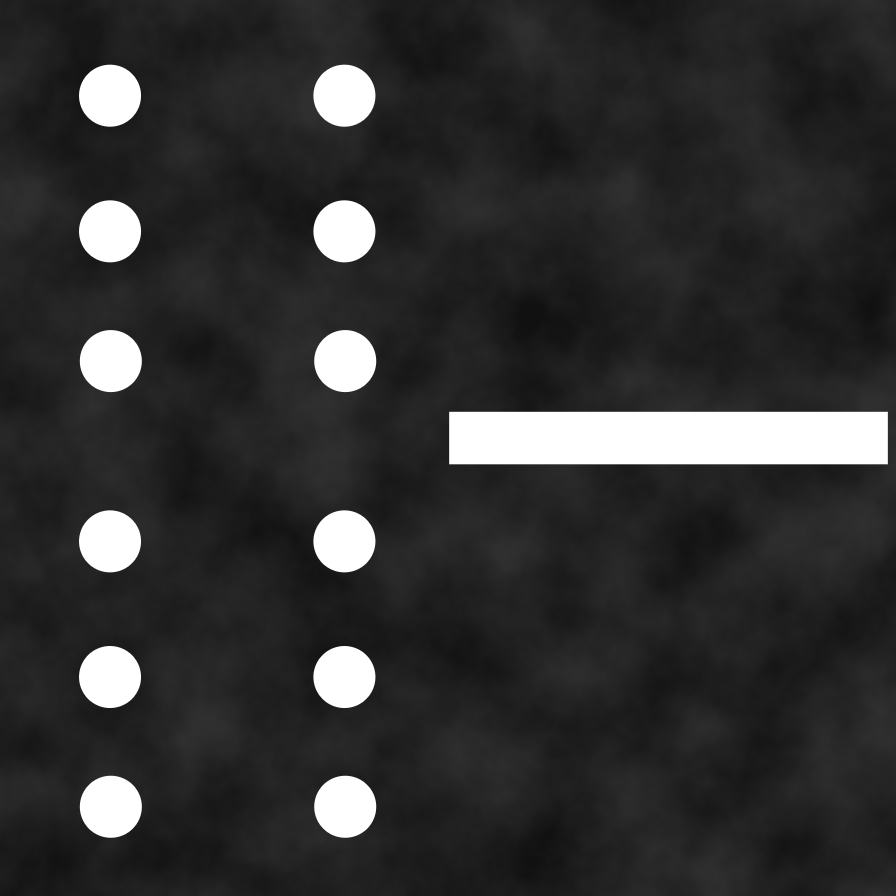
Give the GLSL for this background, as a WebGL 1 fragment shader.

```glsl
precision highp float;

uniform vec2 u_resolution;

const vec3 DOT_ROWS = vec3(0.8932, 0.7418, 0.5970);
const vec2 DOT_COLUMNS = vec2(0.1228, 0.3844);
const float GROUP_DROP = 0.4974;
const float LAST_ROW_SHIFT = 0.0009;
const float DOT_RADIUS = 0.0346;

const vec2 BAR_MIN = vec2(0.5013, 0.4818);
const vec2 BAR_MAX = vec2(0.9909, 0.5404);

const vec3 SHAPE_COLOR = vec3(1.0);
const float CLOUD_MEAN = 0.130;
const float CLOUD_CONTRAST = 0.085;
const float CLOUD_DARKEST = 0.065;
const float CLOUD_LIGHTEST = 0.185;
const float CLOUD_SCALE = 8.0;
const float CLOUD_GAIN = 0.52;
const vec2 CLOUD_OFFSET = vec2(13.7, 5.3);
const int OCTAVES = 5;

// Pseudo-random unit gradient for a lattice corner
vec2 cornerGradient(vec2 cell) {
  float h = fract(sin(dot(cell, vec2(127.1, 311.7))) * 43758.5);
  float angle = 6.28318 * h;
  return vec2(cos(angle), sin(angle));
}

float cornerValue(vec2 cell, vec2 local, vec2 corner) {
  return dot(cornerGradient(cell + corner), local - corner);
}

float gradientNoise(vec2 p) {
  vec2 cell = floor(p);
  vec2 f = fract(p);
  vec2 blend = f * f * f * (f * (f * 6.0 - 15.0) + 10.0);
  float low = mix(cornerValue(cell, f, vec2(0.0, 0.0)),
                  cornerValue(cell, f, vec2(1.0, 0.0)), blend.x);
  float high = mix(cornerValue(cell, f, vec2(0.0, 1.0)),
                   cornerValue(cell, f, vec2(1.0, 1.0)), blend.x);
  return mix(low, high, blend.y);
}

// Layered noise, each octave turned to hide the lattice
float clouds(vec2 p) {
  mat2 turn = mat2(0.8, 0.6, -0.6, 0.8);
  float sum = 0.0;
  float amplitude = 1.0;
  for (int i = 0; i < OCTAVES; i++) {
    sum += amplitude * gradientNoise(p);
    p = turn * p * 2.0 + CLOUD_OFFSET;
    amplitude *= CLOUD_GAIN;
  }
  return sum;
}

float boxDistance(vec2 p, vec2 low, vec2 high) {
  vec2 d = abs(p - 0.5 * (low + high)) - 0.5 * (high - low);
  return length(max(d, 0.0)) + min(max(d.x, d.y), 0.0);
}

// Two groups of three rows by two columns
float dotsDistance(vec2 p) {
  float nearest = 1.0;
  for (int group = 0; group < 2; group++) {
    for (int row = 0; row < 3; row++) {
      float shift = row == 2 ? LAST_ROW_SHIFT : 0.0;
      float y = DOT_ROWS[row] - GROUP_DROP * float(group);
      for (int column = 0; column < 2; column++) {
        vec2 center = vec2(DOT_COLUMNS[column] + shift, y);
        nearest = min(nearest, length(p - center) - DOT_RADIUS);
      }
    }
  }
  return nearest;
}

void main() {
  vec2 p = gl_FragCoord.xy / u_resolution.y;
  float pixel = 1.0 / u_resolution.y;

  // Dark cloudy ground
  float shade = CLOUD_MEAN + CLOUD_CONTRAST * clouds(p * CLOUD_SCALE + CLOUD_OFFSET);
  vec3 color = vec3(clamp(shade, CLOUD_DARKEST, CLOUD_LIGHTEST));

  // White dots and bar
  float shape = min(dotsDistance(p), boxDistance(p, BAR_MIN, BAR_MAX));
  float coverage = clamp(0.5 - shape / pixel, 0.0, 1.0);
  color = mix(color, SHAPE_COLOR, coverage);

  gl_FragColor = vec4(color, 1.0);
}
```
